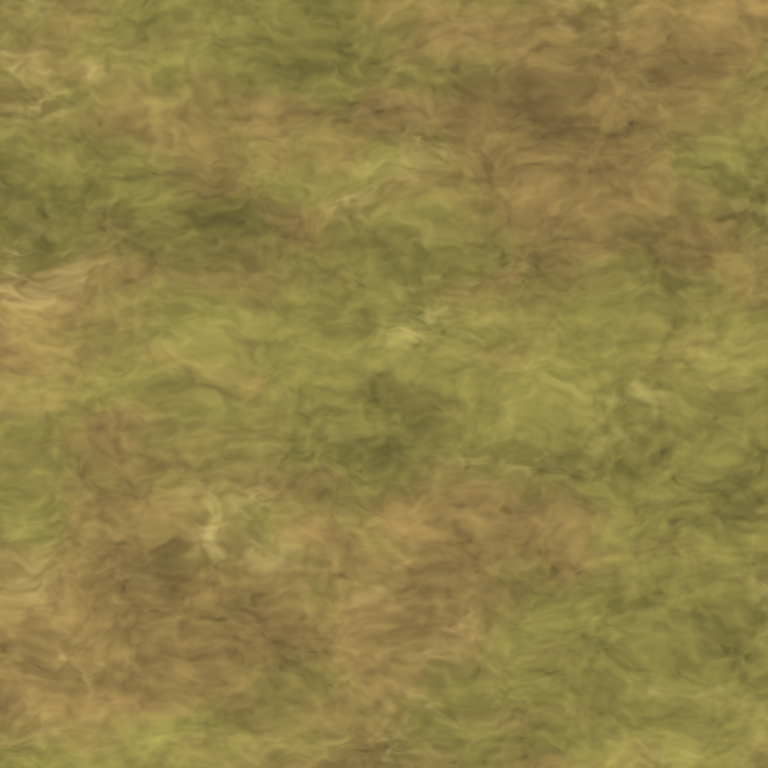
Reproduce this texture procedurally as a WebGL 1 fragment shader.

```glsl
precision highp float;

uniform vec2 u_resolution;

// Palette
const vec3 DRY_EARTH = vec3(0.578, 0.487, 0.292);
const vec3 MOSS_GREEN = vec3(0.545, 0.510, 0.272);
const vec3 PALE_STRAW = vec3(0.735, 0.665, 0.435);

// Feature frequencies across the canvas; wider than tall
const vec2 HUE_SCALE = vec2(1.8, 3.2);
const vec2 PATCH_SCALE = vec2(2.8, 6.0);
const vec2 TUFT_SCALE = vec2(12.0, 21.0);
const vec2 GRAIN_SCALE = vec2(42.0, 64.0);
const vec2 STRAND_SCALE = vec2(9.0, 22.0);

// Strengths
const float WARP = 0.035;
const float PATCH_CONTRAST = 0.21;
const float TUFT_CONTRAST = 0.16;
const float GRAIN_CONTRAST = 0.13;
const float STRAW_AMOUNT = 0.38;
const float STRAND_AMOUNT = 0.30;
const float SPECK_DARKNESS = 0.13;
const float OCTAVE_GAIN = 0.55;

vec2 gradientAt(vec2 cell) {
  float h = fract(sin(dot(cell, vec2(127.1, 311.7))) * 43758.5453);
  float angle = 6.28318 * h;
  return vec2(cos(angle), sin(angle));
}

// Gradient noise, roughly -0.7 to 0.7
float noise(vec2 p) {
  vec2 cell = floor(p);
  vec2 f = p - cell;
  vec2 blend = f * f * f * (f * (f * 6.0 - 15.0) + 10.0);
  vec2 e = vec2(1.0, 0.0);
  float a = dot(gradientAt(cell), f);
  float b = dot(gradientAt(cell + e.xy), f - e.xy);
  float c = dot(gradientAt(cell + e.yx), f - e.yx);
  float d = dot(gradientAt(cell + e.xx), f - e.xx);
  return mix(mix(a, b, blend.x), mix(c, d, blend.x), blend.y);
}

// Layered noise with a slight turn between octaves
float fbm(vec2 p) {
  mat2 turn = mat2(0.97, 0.24, -0.24, 0.97);
  float sum = 0.0;
  float amplitude = 1.0;
  for (int i = 0; i < 4; i++) {
    sum += amplitude * noise(p);
    p = turn * p * 2.03 + vec2(17.3, 9.1);
    amplitude *= OCTAVE_GAIN;
  }
  return sum;
}

// Thin curved lines along the zero crossings of the noise
float strands(vec2 p) {
  float ridge = 1.0 - smoothstep(0.0, 0.11, abs(noise(p)));
  return ridge * smoothstep(-0.05, 0.35, noise(p * 0.8 + 31.7));
}

void main() {
  vec2 uv = gl_FragCoord.xy / u_resolution.y;

  // Ragged outlines
  vec2 warp = vec2(fbm(uv * 7.0 + 3.1), 0.6 * fbm(uv * 7.0 + 41.9));
  vec2 p = uv + WARP * warp;

  // Brightness: broad patches, tufts and soft grain
  float patches = fbm(p * PATCH_SCALE + 11.3);
  float tufts = fbm(p * TUFT_SCALE + 57.1);
  vec2 grainPos = p * GRAIN_SCALE;
  float grain = noise(grainPos) + 0.6 * noise(grainPos * 1.9 + 23.7);
  float tone = 1.0 + PATCH_CONTRAST * patches
             + TUFT_CONTRAST * tufts + GRAIN_CONTRAST * grain;

  // Hue: moss against dry earth, broken up by the tufts
  float hue = fbm(p * HUE_SCALE + 73.9) + 0.25 * noise(p * TUFT_SCALE + 5.5);
  vec3 color = mix(DRY_EARTH, MOSS_GREEN, smoothstep(-0.3, 0.3, hue)) * tone;

  // Pale straw in scattered patches, with fine strands
  float straw = smoothstep(0.2, 0.75, fbm(p * vec2(4.0, 8.0) + 91.3));
  float fiber = strands(p * STRAND_SCALE + 13.0)
              + strands(p * STRAND_SCALE * 1.7 + 67.0);
  float thatch = smoothstep(-0.4, 0.5, tufts + 0.5 * grain);
  float cover = STRAW_AMOUNT * straw * thatch
              + STRAND_AMOUNT * fiber * (0.12 + 0.88 * straw);
  color = mix(color, PALE_STRAW * tone, clamp(cover, 0.0, 0.7));

  // Small dark gaps, mostly within the darker patches
  float gaps = smoothstep(0.25, 0.6, noise(p * vec2(48.0, 70.0) + 19.0));
  color *= 1.0 - SPECK_DARKNESS * gaps * smoothstep(0.3, -0.4, patches + tufts);

  gl_FragColor = vec4(color, 1.0);
}
```
